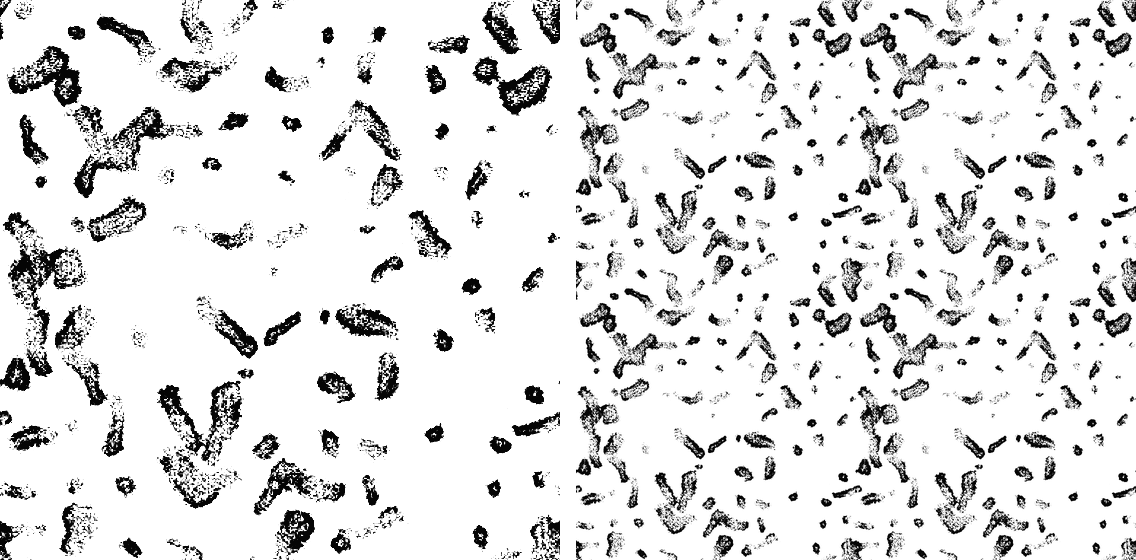
Left: one tile. Right: repeated 2 by 2.
This pattern is drawn by a WebGL 2 fragment shader. Its source:

```glsl
#version 300 es
precision highp float;
// Grainy ink blobs, dots and bent worms scattered on white, tiling on all sides.
// Bent capsules on a wrapped jittered grid melt into one distance field; its depth
// sets a dark rim and a paler body, which are cut against fine stipple noise.

uniform vec2 u_resolution;
out vec4 fragColor;

const float GRID = 11.0;  // stroke cells across the tile

float hash(vec2 p, float seed) {
    return fract(sin(dot(p, vec2(127.1, 311.7)) + seed * 74.7) * 43758.5453);
}

// Value noise that wraps after a whole number of cells
float noise(vec2 uv, float cells, float seed) {
    vec2 p = uv * cells;
    vec2 i = floor(p);
    vec2 f = p - i;
    f = f * f * (3.0 - 2.0 * f);
    vec2 a = mod(i, cells);
    vec2 b = mod(i + 1.0, cells);
    return mix(mix(hash(a, seed), hash(vec2(b.x, a.y), seed), f.x),
               mix(hash(vec2(a.x, b.y), seed), hash(b, seed), f.x), f.y);
}

vec2 wobble(vec2 uv, float cells, float seed) {
    return vec2(noise(uv, cells, seed), noise(uv, cells, seed + 1.0)) - 0.5;
}

// Distance to a tapered capsule bent along a parabola
float bentCapsule(vec2 p, float halfLength, float radius, float bend, float taper) {
    float x = clamp(p.x, -halfLength, halfLength);
    float slope = 2.0 * bend * x;
    p.y -= bend * x * x;
    float width = radius * (1.0 + taper * x);
    return (length(p - vec2(x, 0.0)) - width) / sqrt(1.0 + slope * slope * 0.6);
}

// Smooth union of the strokes in the nearby cells, in cell units
float strokes(vec2 uv) {
    vec2 p = uv * GRID;
    vec2 home = floor(p);
    float sum = 1e-6;
    for (int j = -1; j <= 1; j++) {
        for (int i = -1; i <= 1; i++) {
            vec2 cell = home + vec2(i, j);
            vec2 id = mod(cell, GRID);
            if (hash(id, 1.0) > 0.88) continue;
            vec2 center = cell + 0.22 + 0.56 * vec2(hash(id, 2.0), hash(id, 3.0));
            float angle = 6.2832 * hash(id, 4.0);
            float c = cos(angle), s = sin(angle);
            vec2 q = mat2(c, -s, s, c) * (p - center);
            float isWorm = step(0.40, hash(id, 5.0));
            float size = hash(id, 6.0);
            float halfLength = isWorm * mix(0.14, 0.52, hash(id, 7.0));
            float radius = mix(0.10 + 0.16 * size, 0.15 + 0.17 * size * size, isWorm);
            float bend = 1.8 * (hash(id, 8.0) - 0.5);
            float taper = 1.2 * (hash(id, 9.0) - 0.5);
            sum += exp(-18.0 * bentCapsule(q, halfLength, radius, bend, taper));
        }
    }
    return -log(sum) / 18.0;
}

void main() {
    vec2 uv = gl_FragCoord.xy / u_resolution;

    // Hand-drawn outlines: broad bends, small dents, ragged fringe
    vec2 bent = uv + 0.028 * wobble(uv, 16.0, 11.0) + 0.008 * wobble(uv, 48.0, 13.0);
    float depth = -strokes(bent);
    float fringe = noise(uv, 160.0, 15.0) - 0.5;
    float ragged = depth + 0.07 * fringe;

    // Worn patches thin the body and fade the rim
    float wear = 0.65 * noise(uv, 19.0, 16.0) + 0.35 * noise(uv, 40.0, 17.0);
    float inked = smoothstep(0.28, 0.68, wear);
    float band = (ragged - 0.065) / 0.065;
    float rim = exp(-band * band);
    float body = mix(0.20, 0.46, inked) + 0.85 * rim * inked;
    float inside = smoothstep(-0.06, 0.06, ragged);
    float tone = mix(-0.5, body, inside);

    // Stipple with faint streaks that follow the contours
    float speckle = 0.75 * noise(uv, 384.0, 18.0) + 0.25 * noise(uv, 160.0, 19.0);
    float streak = sin(80.0 * depth + 9.0 * noise(uv, 64.0, 20.0));
    float grain = 0.5 + 1.5 * (speckle - 0.5) + 0.09 * streak;
    float ink = smoothstep(-0.26, 0.24, tone - grain);

    fragColor = vec4(mix(vec3(1.0), vec3(0.02), ink), 1.0);
}
```
